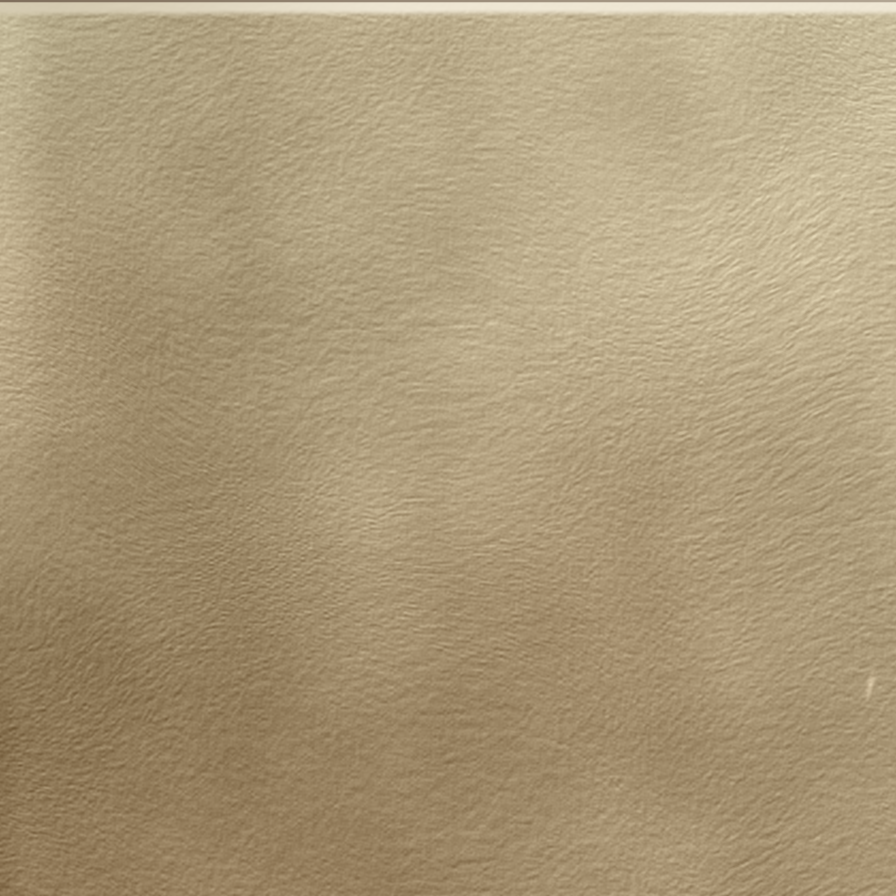
This texture is drawn by a Shadertoy shader. Its source:

```glsl
float hash(vec2 p) {
    return fract(sin(dot(p, vec2(127.1, 311.7))) * 43758.5453);
}

float noise(vec2 p) {
    vec2 i = floor(p), f = fract(p);
    f = f * f * (3.0 - 2.0 * f);
    return mix(mix(hash(i), hash(i + vec2(1, 0)), f.x),
               mix(hash(i + vec2(0, 1)), hash(i + vec2(1, 1)), f.x), f.y);
}

float fbm(vec2 p) {
    float sum = 0.0, amp = 0.5;
    for (int i = 0; i < 5; i++) {
        sum += amp * noise(p);
        p = mat2(1.6, 1.2, -1.2, 1.6) * p + 7.3;
        amp *= 0.5;
    }
    return sum;
}

float ridge(vec2 p) {
    return 1.0 - abs(2.0 * noise(p) - 1.0);
}

// Hide relief: fine pebbling plus long creases in scattered patches
float leatherHeight(vec2 p) {
    vec2 bend = vec2(noise(p * 5.0), noise(p * 4.0 + 31.0)) - 0.5;
    vec2 q = p + 0.14 * bend + 0.006 * vec2(noise(p * 45.0), noise(p * 45.0 + 9.0));
    float pebbles = 0.6 * noise(q * vec2(140, 215)) + 0.35 * noise(p * vec2(270, 310) + 17.0);
    float creases = ridge(q * vec2(24, 85)) + 0.6 * ridge(q * vec2(52, 140) + 5.0);
    float patches = smoothstep(0.4, 0.75, noise(p * vec2(3.5, 5.0) + 12.0));
    return pebbles - creases * (0.07 + 0.3 * patches);
}

// Soft round falloff from 1 at the centre
float glow(vec2 p, vec2 centre, vec2 size) {
    vec2 d = (p - centre) / size;
    return exp(-dot(d, d));
}

void mainImage(out vec4 fragColor, in vec2 fragCoord) {
    vec2 p = fragCoord / iResolution.xy;

    // Broad lighting and worn blotches
    float tone = 0.31 + 0.35 * p.y + 0.15 * p.x;
    tone += 0.5 * (fbm(p * 4.5 + 3.0) - 0.48);
    tone += 0.14 * glow(p, vec2(0.88, 0.68), vec2(0.25, 0.16));
    tone -= 0.14 * glow(p, vec2(0.1, 0.25), vec2(0.16, 0.3));
    tone += 0.24 * (1.0 - smoothstep(0.0, 0.07, p.x)) * smoothstep(0.25, 0.75, p.y);
    tone -= 0.12 * (1.0 - smoothstep(0.0, 0.03, p.x)) * (1.0 - smoothstep(0.1, 0.4, p.y));

    // Relief lit from the upper left
    float slope = leatherHeight(p) - leatherHeight(p + vec2(-0.0012, 0.0024));
    tone += 0.5 * clamp(slope, -0.6, 0.6);
    tone += 0.1 * (noise(p * 420.0) - 0.5);

    // Tan ramp, browner below and more olive above
    vec3 color = mix(vec3(0.49, 0.41, 0.28), vec3(0.82, 0.76, 0.63), tone);
    float olive = p.y - 0.5 + 0.6 * (noise(p * 3.0 + 40.0) - 0.5);
    color += olive * vec3(-0.012, 0.016, 0.018);

    // Small pale scuff near the right edge
    vec2 scuff = p - vec2(0.971, 0.235);
    scuff.x -= 0.25 * scuff.y;
    color += 0.16 * glow(scuff, vec2(0), vec2(0.004, 0.014));

    // Bright folded rim with a thin dark line above
    float rim = smoothstep(0.981, 0.991, p.y + 0.002 * noise(p * 30.0));
    vec3 rimColor = mix(vec3(0.84, 0.80, 0.70), vec3(0.95, 0.92, 0.85), smoothstep(0.0, 0.5, p.x));
    color = mix(color, rimColor, 0.92 * rim);
    float line = smoothstep(0.9965, 0.9985, p.y);
    color = mix(color, vec3(0.46, 0.39, 0.32), line * mix(0.9, 0.5, p.x));

    fragColor = vec4(clamp(color, 0.0, 1.0), 1.0);
}
```
